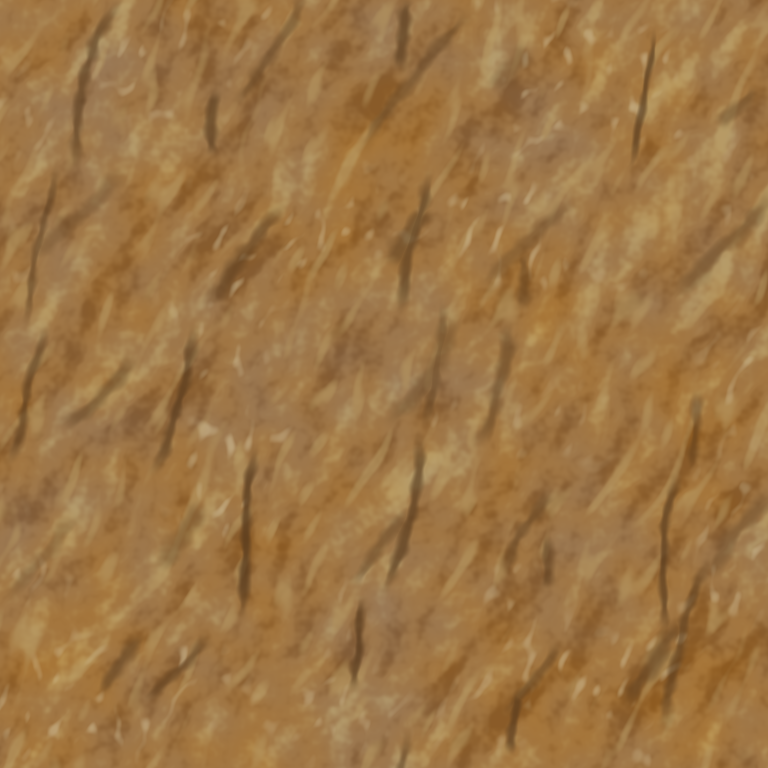
This texture is drawn by a three.js fragment shader. Its source:

```glsl
#define GRAIN_ANGLE 0.82
#define STEEP_ANGLE 1.42
#define GRAIN_CONTRAST 0.62
#define FINE_CONTRAST 0.30
#define STROKE_CELLS 5.0
#define STROKE_DENSITY 0.72
#define STROKE_DEPTH 0.72
#define FLECK_AMOUNT 0.55

varying vec2 vUv;

const vec3 UMBER = vec3(0.33, 0.22, 0.11);
const vec3 BROWN = vec3(0.53, 0.36, 0.18);
const vec3 TAN = vec3(0.63, 0.465, 0.27);
const vec3 STRAW = vec3(0.72, 0.605, 0.39);
const vec3 CREAM = vec3(0.83, 0.77, 0.62);
const vec3 AMBER_SHIFT = vec3(0.025, -0.005, -0.055);

float hash(vec2 p) {
  return fract(sin(dot(p, vec2(127.1, 311.7))) * 43758.55);
}

vec2 gradient(vec2 cell) {
  float a = 6.2832 * hash(cell);
  return vec2(cos(a), sin(a));
}

// Gradient noise, roughly -0.7 to 0.7
float noise(vec2 p) {
  vec2 i = floor(p), f = fract(p);
  vec2 u = f * f * f * (f * (f * 6.0 - 15.0) + 10.0);
  vec2 e = vec2(1.0, 0.0);
  float low = mix(dot(gradient(i), f), dot(gradient(i + e), f - e), u.x);
  float high = mix(dot(gradient(i + e.yx), f - e.yx),
                   dot(gradient(i + 1.0), f - 1.0), u.x);
  return mix(low, high, u.y);
}

// Coordinates as (along, across) a direction
vec2 align(vec2 p, float angle) {
  float c = cos(angle), s = sin(angle);
  return vec2(c * p.x + s * p.y, c * p.y - s * p.x);
}

float streaks(vec2 p, float angle, vec2 frequency, float seed) {
  return noise(align(p, angle) * frequency + seed);
}

// Scattered tapering furrows, one per occupied cell
float strokes(vec2 p, float angle, float spread, float width, float seed) {
  vec2 home = floor(p * STROKE_CELLS);
  float wobble = 0.007 * noise(p * 17.0 + seed);
  float ragged = 1.0 + 0.9 * noise(p * 45.0 + seed);
  float depth = 0.0;
  for (int y = -1; y <= 1; y++) {
    for (int x = -1; x <= 1; x++) {
      vec2 cell = home + vec2(float(x), float(y));
      vec2 key = cell + seed;
      vec2 jitter = vec2(hash(key + 3.1), hash(key + 7.7));
      float size = hash(key + 11.3);
      float present = step(hash(key + 19.9), STROKE_DENSITY);
      float turn = angle + spread * (hash(key + 23.5) - 0.5);
      vec2 q = align(p - (cell + 0.15 + 0.7 * jitter) / STROKE_CELLS, turn);
      float bend = (hash(key + 31.1) - 0.5) * 3.0;
      float across = abs(q.y + bend * q.x * q.x + wobble);
      float along = abs(q.x) / mix(0.035, 0.13, size);
      float halfWidth = width * mix(0.75, 1.4, hash(key + 41.7)) * ragged;
      float line = 1.0 - smoothstep(0.1 * halfWidth, halfWidth, across);
      float taper = 1.0 - smoothstep(0.55, 1.0, along);
      float strength = mix(0.45, 1.0, hash(key + 53.3));
      depth = max(depth, present * line * taper * strength);
    }
  }
  return depth;
}

// Brown through tan to straw
vec3 woodColour(float tone) {
  vec3 colour = mix(BROWN, TAN, smoothstep(0.0, 0.5, tone));
  return mix(colour, STRAW, smoothstep(0.5, 1.05, tone));
}

void main() {
  vec2 p = vUv;
  vec2 warped = p + 0.022 * vec2(noise(p * 6.0), noise(p * 6.0 + 40.0));

  // Broad diagonal grain, steeper fibres and fine mottling
  float tone = 0.47;
  tone += GRAIN_CONTRAST * streaks(warped, GRAIN_ANGLE, vec2(5.0, 19.0), 5.0);
  tone += 0.45 * streaks(warped, STEEP_ANGLE - 0.2, vec2(10.0, 34.0), 61.0);
  tone += FINE_CONTRAST * streaks(warped, GRAIN_ANGLE, vec2(38.0, 62.0), 17.0);
  tone += 0.16 * noise(p * 105.0);
  tone += 0.22 * noise(p * 3.0 + 9.0);
  vec3 colour = woodColour(tone);
  colour += AMBER_SHIFT * (1.3 * noise(p * 5.0 + 80.0) + 0.9 * noise(p * 19.0));

  // Pale fibres and bright flecks gathered in patches
  float patches = smoothstep(-0.1, 0.4, noise(p * 5.0 + 27.0));
  float fibre = streaks(warped, STEEP_ANGLE - 0.3, vec2(15.0, 48.0), 33.0);
  colour = mix(colour, STRAW, 0.55 * smoothstep(0.15, 0.5, fibre));
  float fleck = streaks(warped, 1.1, vec2(32.0, 55.0), 71.0);
  colour = mix(colour, CREAM, FLECK_AMOUNT * patches * smoothstep(0.2, 0.55, fleck));

  // Dark furrows: thin steep ones and wider diagonal ones
  float steep = strokes(p, STEEP_ANGLE, 0.4, 0.0085, 2.0);
  float diagonal = strokes(p, GRAIN_ANGLE + 0.08, 0.35, 0.0135, 90.0);
  float furrow = max(steep, 0.7 * diagonal);
  colour = mix(colour, UMBER, STROKE_DEPTH * furrow);

  gl_FragColor = vec4(colour, 1.0);
}
```
